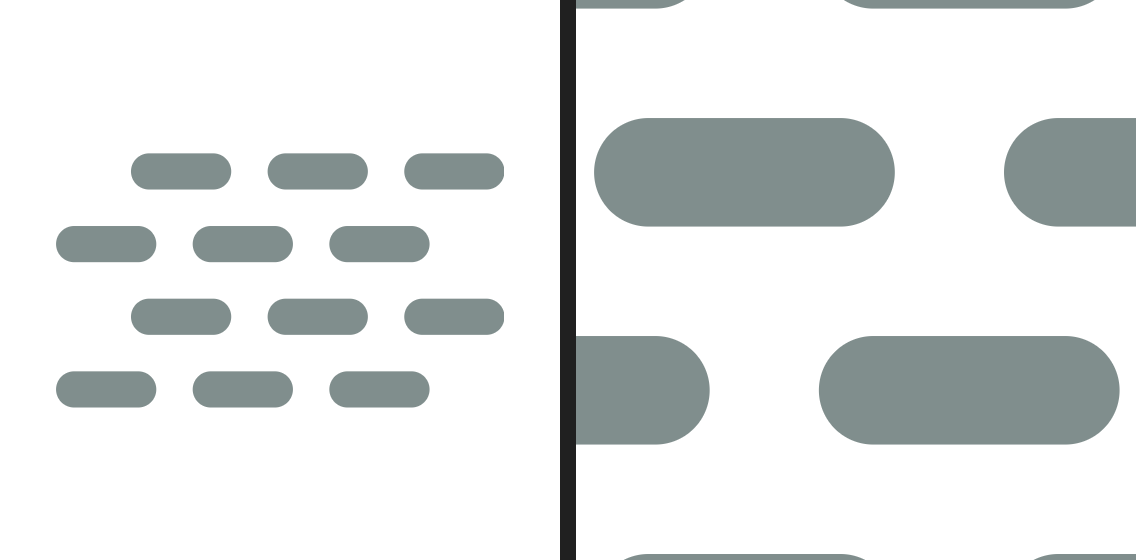
Left: the whole. Right: its middle third, enlarged.
Reproduce this pattern procedurally as a Shadertoy shader.

```glsl
// Four staggered rows of three grey-green rounded bars on white.
#define COLUMNS 3.0
#define ROWS 4.0
#define PITCH vec2(0.2440, 0.12975)
#define FIRST_CENTER vec2(0.1896, 0.3046)
#define ROW_SHIFT 0.1338
#define HALF_WIDTH 0.0895
#define RADIUS 0.0323
#define RIGHT_EDGE 0.9000
#define BAR_COLOR vec3(0.502, 0.557, 0.553)
#define PAPER_COLOR vec3(1.0)

// Signed distance to a horizontal capsule centred on the origin.
float capsule(vec2 p, float halfWidth, float radius) {
    p.x = max(abs(p.x) - (halfWidth - radius), 0.0);
    return length(p) - radius;
}

// Distance to the nearest bar of the finite, staggered grid.
float staggeredBars(vec2 p) {
    p -= FIRST_CENTER;
    float row = clamp(round(p.y / PITCH.y), 0.0, ROWS - 1.0);
    p.x -= ROW_SHIFT * mod(row, 2.0);
    float column = clamp(round(p.x / PITCH.x), 0.0, COLUMNS - 1.0);
    return capsule(p - vec2(column, row) * PITCH, HALF_WIDTH, RADIUS);
}

void mainImage(out vec4 fragColor, in vec2 fragCoord) {
    float side = min(iResolution.x, iResolution.y);
    vec2 p = (fragCoord - 0.5 * iResolution.xy) / side + 0.5;

    // The right margin trims the tips of the outermost bars.
    float dist = max(staggeredBars(p), p.x - RIGHT_EDGE);

    // One-pixel antialiased coverage.
    float coverage = clamp(0.5 - dist * side, 0.0, 1.0);
    fragColor = vec4(mix(PAPER_COLOR, BAR_COLOR, coverage), 1.0);
}
```
